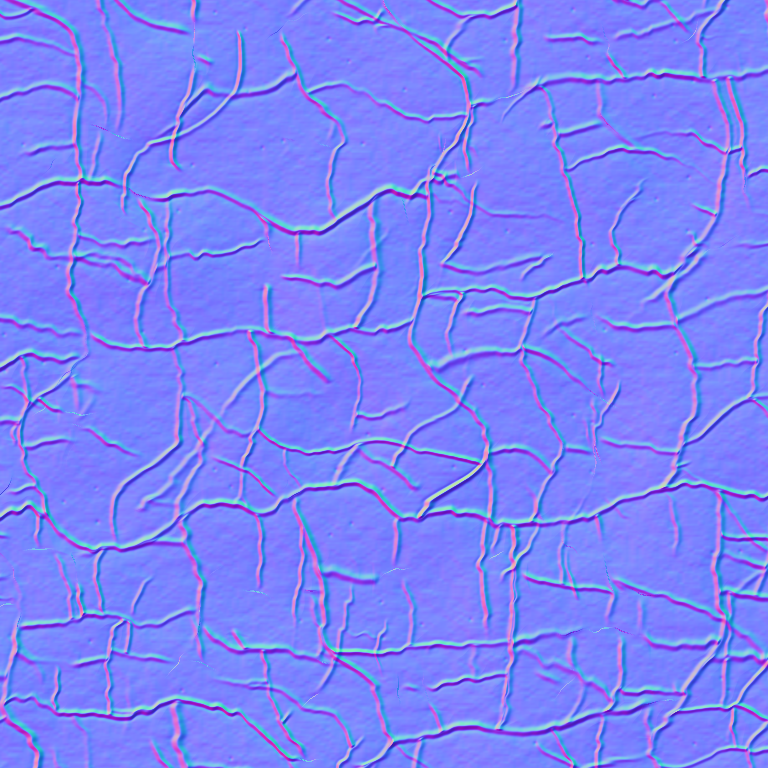
A Shadertoy shader for this texture map:

```glsl
// Tangent-space normal map of old paint, split by ragged cracks into uneven plates.

const int   LEVELS       = 9;       // how often the plates are split again
const float CRACK_WIDTH  = 0.0035;  // half width of a groove
const float CRACK_DEPTH  = 0.0052;
const float EDGE_LIFT    = 0.45;    // step between both banks, as share of depth
const float LIFT_BIAS    = -0.28;   // makes the left and lower banks steeper
const float RIM_WIDTH    = 0.012;   // soft curl of the plate edges
const float RIM_HEIGHT   = 0.0011;
const float BEND         = 0.26;    // sway of a crack, as share of its plate
const float JOG          = 0.42;    // sideways jumps, as share of its plate
const float SLANT        = 0.40;
const float JITTER       = 0.006;   // fine raggedness
const float WARP         = 0.030;
const float LOOSE_CUTOFF = 0.44;    // higher makes stray cracks rarer
const float GRAIN_HEIGHT = 0.0009;
const float SWELL_HEIGHT = 0.0075;
const float SPECK_HEIGHT = 0.0009;
const float SAMPLE_STEP  = 0.0008;
const vec2  TILT         = vec2(0.03, 0.03);  // overall lean of the surface

float hash(vec2 p) {
    vec3 q = fract(p.xyx * 0.1031);
    q += dot(q, q.yzx + 33.33);
    return fract((q.x + q.y) * q.z);
}

float noise(vec2 p) {
    vec2 i = floor(p), f = fract(p);
    f = f * f * f * (f * (f * 6.0 - 15.0) + 10.0);
    vec2 e = vec2(0.0, 1.0);
    return mix(mix(hash(i), hash(i + e.yx), f.x),
               mix(hash(i + e.xy), hash(i + e.yy), f.x), f.y);
}

// Groove whose two banks lie at slightly different heights
float groove(float d, float width, float lift) {
    float u = d / width;
    return CRACK_DEPTH * (lift * u * exp(-0.6 * u * u) - exp(-u * u));
}

// Sideways offset of a crack: gentle sway plus straight runs with jogs
float path(float along, float lane, float reach) {
    float t = along * 7.0 + lane, i = floor(t);
    float jog = mix(hash(vec2(i, lane)), hash(vec2(i + 1.0, lane)), smoothstep(0.2, 0.8, t - i));
    return reach * (JOG * (jog - 0.5) + BEND * (noise(vec2(along * 9.0, lane)) - 0.5));
}

// Splits a box again and again; each split is a crack ending at older ones
float cracks(vec2 p, float seed, float cutoff) {
    vec2 lo = vec2(-0.37, -0.31), hi = lo + 1.7;
    float id = 1.0, nearest = 1.0, joint = 1.0, height = 0.0;
    for (int k = 0; k < LEVELS; k++) {
        float age = float(k) / float(LEVELS - 1);
        vec2 size = hi - lo, mid = 0.5 * (lo + hi);
        bool upright = size.x > size.y * (0.8 + 0.5 * hash(vec2(id, seed + 1.0)));
        float along = upright ? p.y - mid.y : p.x - mid.x;
        float across = upright ? p.x : p.y;
        float span = upright ? size.x : size.y;
        float cut = (upright ? lo.x : lo.y) + span * mix(0.37, 0.63, hash(vec2(id, seed + 2.0)));

        // Distance to the crack, corrected where it runs aslant
        float lane = id * 7.31 + seed, reach = min(span, 0.2);
        float slant = SLANT * (hash(vec2(id, seed + 3.0)) - 0.5) * mix(0.4, 1.0, age);
        float sway = path(along, lane, reach);
        float steep = (path(along + 0.003, lane, reach) - sway) / 0.003 + slant;
        float ragged = JITTER * (noise(vec2(along * 80.0, lane + 0.5)) - 0.5);
        float d = (across - cut - sway - slant * along) * inversesqrt(1.0 + steep * steep) - ragged;

        // Younger cracks are finer and fade out more often
        float limit = cutoff + mix(0.10, 0.42, age * age);
        float presence = smoothstep(-0.06, 0.12, noise(vec2(along * 11.0, lane + 40.0)) - limit);
        float vigour = mix(1.1, 0.7, age * age) * mix(0.5, 1.4, noise(vec2(along * 28.0, lane + 80.0)));
        float width = CRACK_WIDTH * mix(0.75, 1.2, hash(vec2(id, seed + 4.0)));
        float lift = EDGE_LIFT * (2.0 * hash(vec2(id, seed + 5.0)) - 1.0) + LIFT_BIAS;
        height += presence * vigour * joint * groove(d, width, lift);
        joint *= smoothstep(0.0, CRACK_WIDTH * mix(6.0, 1.0, presence), abs(d));
        nearest = min(nearest, abs(d) + (1.0 - presence) * 3.0 * RIM_WIDTH);

        // Go on in the half that holds the point
        bool upper = d > 0.0;
        if (upright) { if (upper) lo.x = cut; else hi.x = cut; }
        else         { if (upper) lo.y = cut; else hi.y = cut; }
        id = id * 2.0 + (upper ? 1.0 : 0.0);
    }
    float r = nearest / RIM_WIDTH;
    return height + RIM_HEIGHT * exp(-r * r);
}

// Sparse round bumps
float specks(vec2 p) {
    vec2 q = p * 45.0, cell = floor(q);
    vec2 centre = 0.25 + 0.5 * vec2(hash(cell + 11.0), hash(cell + 57.0));
    float r = length(fract(q) - centre) / 0.12;
    return step(0.96, hash(cell + 91.0)) * exp(-r * r);
}

float paintHeight(vec2 p) {
    vec2 shift = vec2(noise(p * 8.0 + 3.7), noise(p * 8.0 + 61.3)) - 0.5;
    vec2 q = p + WARP * shift;
    float height = cracks(q, 17.0, 0.0);

    // Stray cracks run on a tilted frame
    vec2 tilted = mat2(0.83, 0.56, -0.56, 0.83) * (q - 0.5) + 0.5;
    height += 0.7 * cracks(tilted + WARP * shift.yx, 143.0, LOOSE_CUTOFF);

    // Plate surface: slow swell, brushed grain, specks
    height += SWELL_HEIGHT * noise(p * 9.0 + 20.0);
    height += GRAIN_HEIGHT * (noise(p * vec2(65.0, 85.0)) + 0.4 * noise(p * vec2(150.0, 210.0)));
    return height + SPECK_HEIGHT * specks(p) + dot(TILT, p);
}

void mainImage(out vec4 fragColor, in vec2 fragCoord) {
    vec2 p = fragCoord / iResolution.y;
    vec2 e = vec2(max(SAMPLE_STEP, 0.5 / iResolution.y), 0.0);
    vec2 slope = vec2(paintHeight(p + e.xy) - paintHeight(p - e.xy),
                      paintHeight(p + e.yx) - paintHeight(p - e.yx)) / (2.0 * e.x);
    // Green points down the canvas
    vec3 normal = normalize(vec3(-slope.x, slope.y, 1.0));
    fragColor = vec4(0.5 + 0.5 * normal, 1.0);
}
```
